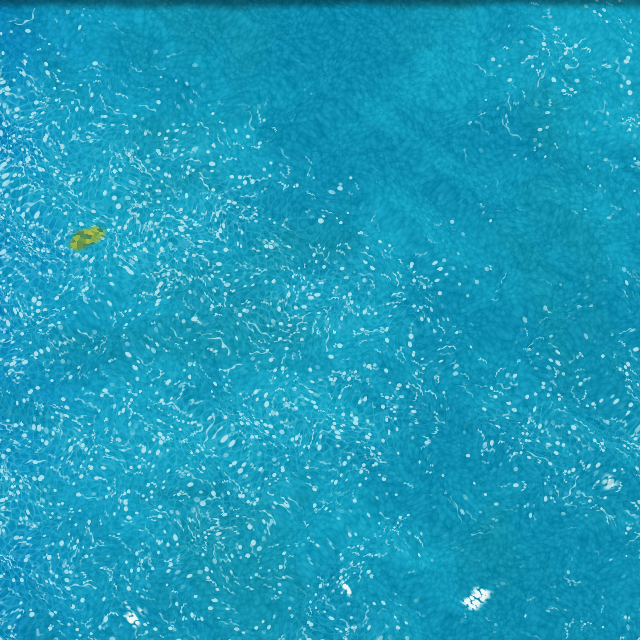
Write a WebGL 1 fragment shader that draws this texture.

```glsl
precision highp float;
// Turquoise water seen from above, flecked with broken threads of white foam.
uniform vec2 u_resolution;

vec2 hash2(vec2 p) {
  return fract(sin(vec2(dot(p, vec2(127.1, 311.7)), dot(p, vec2(269.5, 183.3)))) * 43758.55);
}

mat2 turn(float a) {
  return mat2(cos(a), -sin(a), sin(a), cos(a));
}

// Layered, folded sines: soft clouds, roughly -1 to 1
float waves(vec2 p) {
  float sum = 0.0, amp = 0.6;
  for (int i = 0; i < 5; i++) {
    p = turn(0.9) * p * 1.75 + 1.7;
    p += 0.8 * sin(p.yx * 0.7 + float(i));
    sum += amp * sin(p.x) * cos(p.y);
    amp *= 0.68;
  }
  return sum;
}

// Cellular noise: nearest distance, gap to the second nearest, cell id
vec3 cells(vec2 p) {
  vec2 base = floor(p);
  float near = 9.0, second = 9.0, id = 0.0;
  for (int y = -1; y <= 1; y++) {
    for (int x = -1; x <= 1; x++) {
      vec2 cell = base + vec2(float(x), float(y));
      float d = length(cell + hash2(cell) - p);
      if (d < near) {
        second = near;
        near = d;
        id = hash2(cell + 71.3).x;
      } else {
        second = min(second, d);
      }
    }
  }
  return vec3(near, second - near, id);
}

// Short bent threads, one per cell, leaning down to the right
float threads(vec2 p, float density, float halfWidth, float blur) {
  vec2 base = floor(p);
  float ink = 0.0;
  for (int y = -1; y <= 1; y++) {
    for (int x = -1; x <= 1; x++) {
      vec2 cell = base + vec2(float(x), float(y));
      vec2 shape = hash2(cell + 19.7), fate = hash2(cell + 43.1);
      float spread = shape.x * 2.0 - 1.0;
      vec2 q = turn(-0.55 + 1.6 * spread * abs(spread)) * (p - cell - hash2(cell));
      q.y += (shape.y - 0.5) * 1.8 * q.x * q.x + 0.035 * sin(q.x * 17.0 + fate.x * 6.3);
      float halfLength = 0.12 + 0.32 * fate.y;
      float d = length(vec2(max(abs(q.x) - halfLength, 0.0), q.y));
      float w = halfWidth * (0.55 + 0.45 * sin(q.x * 23.0 + shape.y * 6.3));
      float line = 1.0 - smoothstep(w - blur * 0.5, w + blur, d);
      ink = max(ink, line * smoothstep(fate.x, fate.x + 0.2, density) * (0.5 + 0.5 * shape.y));
    }
  }
  return ink;
}

void main() {
  vec2 uv = gl_FragCoord.xy / u_resolution.y;
  float px = 1.0 / u_resolution.y;
  float clouds = waves(uv * 1.6 + 3.0);
  float ripple = waves(turn(-0.55) * uv * vec2(9.0, 17.0));
  vec2 warped = uv + 0.006 * sin(uv.yx * 47.0 + 3.0 * sin(uv * 19.0));

  // Water: broad patches, a bluer left side, fine woven grain
  vec3 grain = cells(warped * 150.0);
  vec3 water = mix(vec3(0.05, 0.55, 0.685), vec3(0.085, 0.645, 0.765),
                   smoothstep(-0.7, 0.6, clouds + 0.5 * ripple));
  water = mix(water, vec3(0.07, 0.55, 0.64), 0.6 * smoothstep(0.1, 0.9, waves(uv * 5.0 + 8.0)));
  float shore = exp(-uv.x * 9.0);
  water = mix(water, vec3(0.02, 0.48, 0.72), shore * (0.5 + 0.4 * ripple));
  water += (grain.z - 0.5) * vec3(0.05, 0.07, 0.07) + (0.45 - grain.x) * 0.07;

  // Foam gathers low, along the left and in a slanting middle band
  float band = exp(-pow((uv.y + 0.35 * uv.x - 0.7) * 6.0, 2.0));
  float foam = 0.2 + 0.32 * (0.6 - uv.y) + 0.22 * band + 0.3 * shore
             + 0.22 * clouds + 0.25 * waves(uv * 4.5 + 1.0);
  foam = clamp(foam, 0.05, 0.85);

  // Pale net between tiny cells, and specks
  vec3 net = cells(warped * 85.0);
  float mesh = (1.0 - smoothstep(0.04, 0.2 + 40.0 * px, net.y)) * smoothstep(0.15, 0.75, foam);
  vec3 speck = cells(warped * 95.0 + 31.0);
  float size = 0.1 + 0.18 * fract(speck.z * 37.0);
  float dots = (1.0 - smoothstep(size, size + 110.0 * px, speck.x))
             * smoothstep(speck.z, speck.z + 0.15, foam * 0.75);

  // Threads at three sizes
  float lines = 0.0, scale = 21.0;
  for (int i = 0; i < 3; i++) {
    vec2 p = warped * scale + float(i) * 13.7;
    lines = max(lines, threads(p, foam * 1.1, 0.0013 * scale, px * scale));
    scale *= 1.65;
  }

  // Rare clotted patches of foam near the bottom
  vec3 clot = cells(uv * 6.0 + 0.12 * ripple);
  float clots = (1.0 - smoothstep(0.05, 0.11, clot.x)) * step(0.72, clot.z)
              * (1.0 - smoothstep(0.2, 0.32, uv.y)) * smoothstep(0.75, 0.4, grain.x);

  vec3 color = mix(water, vec3(0.3, 0.74, 0.84), 0.55 * mesh);
  color = mix(color, vec3(0.76, 0.92, 0.95), 0.85 * max(lines, dots));
  color = mix(color, vec3(0.93, 0.97, 0.96), clots);

  // Small drift of yellow weed, and shaded top rim
  vec2 drift = (uv - vec2(0.13, 0.625)) * turn(-0.5) / vec2(0.034, 0.015);
  float weed = 1.0 - smoothstep(0.5, 1.1, length(drift) + 0.5 * ripple);
  color = mix(color, mix(vec3(0.2, 0.45, 0.3), vec3(0.78, 0.76, 0.15), grain.z), weed * 0.85);
  color *= 1.0 - 0.4 * smoothstep(0.982, 1.0, uv.y + 0.004 * ripple);
  gl_FragColor = vec4(clamp(color, 0.0, 1.0), 1.0);
}
```
